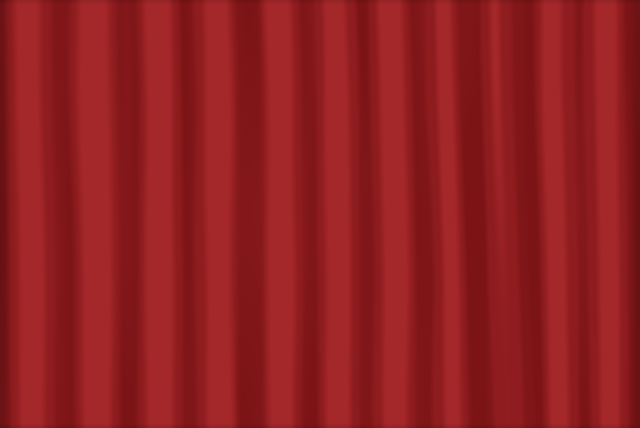
This texture is drawn by a Shadertoy shader. Its source:

```glsl
float hash(vec2 p) {
    return fract(sin(dot(p, vec2(127.1, 311.7))) * 43758.5453);
}

float noise(vec2 p) {
    vec2 i = floor(p), f = fract(p);
    f = f * f * (3.0 - 2.0 * f);
    return mix(mix(hash(i), hash(i + vec2(1, 0)), f.x),
               mix(hash(i + vec2(0, 1)), hash(i + vec2(1, 1)), f.x), f.y);
}

void mainImage(out vec4 fragColor, in vec2 fragCoord) {
    vec2 uv = fragCoord / iResolution.xy;

    // Uneven spacing, downward drift and a gentle sway of the folds
    float spread = 0.027 * sin(3.4 * uv.x);
    float drift = (0.5 - uv.y) * (0.008 + 0.014 * exp(-60.0 * pow(abs(uv.x - 0.74), 2.0)));
    float sway = 0.010 * (noise(vec2(uv.x * 9.0, uv.y * 2.5)) - 0.5);
    float u = (uv.x - spread - drift - sway) * 11.0;

    // Eleven folds, pinched around the ninth
    float fold = floor(u);
    float valley = floor(u + 0.5);
    float d = abs(fract(u) - 0.5);
    float pinch = exp(-1.2 * (fold - 7.8) * (fold - 7.8));
    float halfWidth = 0.21 + 0.04 * (hash(vec2(fold, 3.0)) - 0.5) - 0.16 * pinch;
    halfWidth += 0.04 * (noise(vec2(fold * 5.3, uv.y * 3.0)) - 0.5);

    // Flat lit ridge; the pinched one fades towards the hem
    float ridge = 1.0 - smoothstep(halfWidth - 0.06, halfWidth + 0.09, d);
    ridge *= 1.0 - smoothstep(0.6, 1.0, pinch) * (1.0 - smoothstep(0.1, 0.9, uv.y));

    // Valleys range from broad shadows to narrow creases
    float start = mix(0.21, 0.34, hash(vec2(valley, 8.0)));
    start += 0.06 * (noise(vec2(valley * 3.7, uv.y * 2.5)) - 0.5);
    float shadow = smoothstep(start, start + 0.13, d);

    // Soft vertical streaks in the shade
    float streak = noise(vec2(u * 4.5, uv.y * 2.0 + 7.0));
    shadow = clamp(shadow * (0.75 + 0.45 * streak) + 0.3 * (streak - 0.4), 0.0, 1.15);

    vec3 dark = vec3(0.495, 0.083, 0.092);
    vec3 mid = vec3(0.560, 0.112, 0.120);
    vec3 light = vec3(0.645, 0.153, 0.163);
    vec3 color = mix(mix(mid, dark, shadow), light, ridge);

    // Darkened border
    vec2 border = min(uv, 1.0 - uv);
    color *= mix(0.83, 1.0, smoothstep(0.0, 0.022, border.x));
    color *= mix(0.90, 1.0, smoothstep(0.0, 0.012, border.y));

    fragColor = vec4(color, 1.0);
}
```
